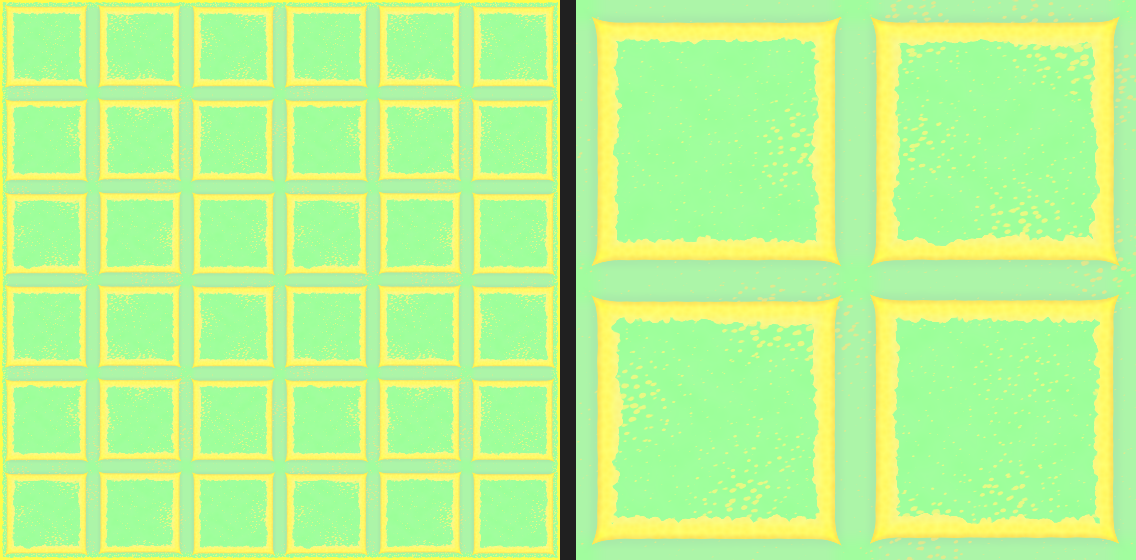
Left: the whole. Right: its middle third, enlarged.
Give the GLSL for this texture map, as a WebGL 2 fragment shader.

```glsl
#version 300 es
precision highp float;
// A 6 x 6 grid of flat green tiles with worn yellow bevels and grey-green grooves.
// Square distances give each bevel; cellular noise and sines fray its inner edge
// and scatter slanted flecks, with the wear recurring every three tiles.
uniform vec2 u_resolution;
out vec4 fragColor;

vec2 hash2(vec2 p) {
  vec3 q = fract(p.xyx * vec3(0.1031, 0.1030, 0.0973));
  q += dot(q, q.yzx + 33.33);
  return fract((q.xx + q.yz) * q.zy);
}

// Distance to the nearest scattered point, wrapping at the given period
float cellular(vec2 p, vec2 period) {
  vec2 cell = floor(p), f = p - cell;
  float nearest = 4.0;
  for (int y = -1; y <= 1; y++) {
    for (int x = -1; x <= 1; x++) {
      vec2 o = vec2(x, y);
      vec2 d = o + hash2(mod(cell + o, period)) - f;
      nearest = min(nearest, dot(d, d));
    }
  }
  return sqrt(nearest);
}

void main() {
  vec2 uv = gl_FragCoord.xy / u_resolution;
  vec2 p = uv * 6.0;
  float px = 6.0 / min(u_resolution.x, u_resolution.y);
  vec2 id = floor(p);
  vec2 shift = hash2(mod(id, 3.0) + 7.0) - 0.5;
  vec2 q = p - id - 0.5 - shift * 0.012;
  vec2 a = abs(q);
  float side = max(a.x, a.y), along = min(a.x, a.y);

  // Wear: coarse patches, edge grain and slanted flecks
  float patchy = smoothstep(0.5, 0.05, cellular(p * 2.0 + 0.3, vec2(6.0)));
  float grain = cellular(p * 17.0, vec2(51.0));
  float fine = cellular(p * 38.0, vec2(114.0));
  float streak = cellular(vec2(p.x + p.y, 2.0 * p.y - p.x) * 16.0, vec2(48.0));
  float wave = sin(p.x * 23.0 + 2.0 * sin(p.y * 17.0)) + sin(p.y * 29.0 + 2.0 * sin(p.x * 13.0));

  // Square bevel with flared corners and a ragged inner edge
  float outer = 0.424 + 0.022 * pow(along / max(side, 0.001), 18.0) + 0.003 * (grain - 0.5);
  float inner = 0.358 + 0.026 * (grain - 0.5) + 0.016 * (fine - 0.5) + 0.003 * wave;
  inner -= 0.016 * patchy + 0.012 * dot(sign(q) * step(a.yx, a), shift);
  float inFrame = smoothstep(inner - px * 0.6, inner + px * 0.6, side);
  float outFrame = smoothstep(outer - px * 0.6, outer + px * 0.6, side);

  // Tile face
  vec3 green = vec3(0.62, 1.0, 0.61);
  vec3 color = green + vec3(0.012, -0.006, 0.012) * (wave * 0.4 + grain - 0.5);
  float nearEdge = smoothstep(0.12, 0.36, side);
  float reach = 0.03 + patchy * (0.08 + 0.27 * nearEdge);
  float fleck = smoothstep(reach + 0.08, reach - 0.08, streak + 0.25 * (fine - 0.4));
  color = mix(color, vec3(0.96, 0.97, 0.5), fleck * 0.85);

  // Bevel: pale inside, strong yellow outward, amber rim
  float rise = clamp((side - 0.345) / (outer - 0.345), 0.0, 1.0);
  vec3 bevel = mix(vec3(0.98, 0.97, 0.53), vec3(1.0, 0.98, 0.4), smoothstep(0.0, 0.6, rise));
  bevel = mix(bevel, vec3(1.0, 0.99, 0.3), smoothstep(0.36, 0.43, along));
  bevel = mix(bevel, vec3(0.98, 0.87, 0.36), 0.75 * smoothstep(0.7, 1.0, rise));
  bevel += vec3(0.0, 0.03, 0.06) * (fine - 0.45);
  color = mix(color, bevel, inFrame);

  // Groove: dull beside the bevel, greener at the crossings
  vec3 groove = mix(vec3(0.66, 0.92, 0.66), vec3(0.675, 0.96, 0.66), smoothstep(0.0, 0.045, side - outer));
  groove = mix(groove, green, 0.8 * smoothstep(0.38, 0.47, along));
  float chipReach = 0.02 + 0.24 * patchy;
  float chip = smoothstep(chipReach + 0.08, chipReach - 0.08, streak + 0.3 * (fine - 0.35));
  groove = mix(groove, vec3(0.93, 0.9, 0.53), chip * 0.8);

  // Bright rim around the whole sheet, with a speckled green strip inside it
  vec2 margin = min(p, 6.0 - p);
  float rim = min(margin.x, margin.y);
  groove = mix(groove, green, smoothstep(0.09, 0.06, rim));
  float speckle = smoothstep(0.32, 0.2, fine) * smoothstep(0.12, 0.04, rim);
  groove = mix(groove, vec3(0.97, 0.97, 0.48), speckle * 0.8);
  float rimEdge = 0.03 + 0.02 * (grain - 0.5);
  groove = mix(groove, vec3(1.0, 0.99, 0.3), smoothstep(rimEdge + px * 0.6, rimEdge - px * 0.6, rim));

  color = mix(color, groove, outFrame);
  fragColor = vec4(clamp(color, 0.0, 1.0), 1.0);
}
```
